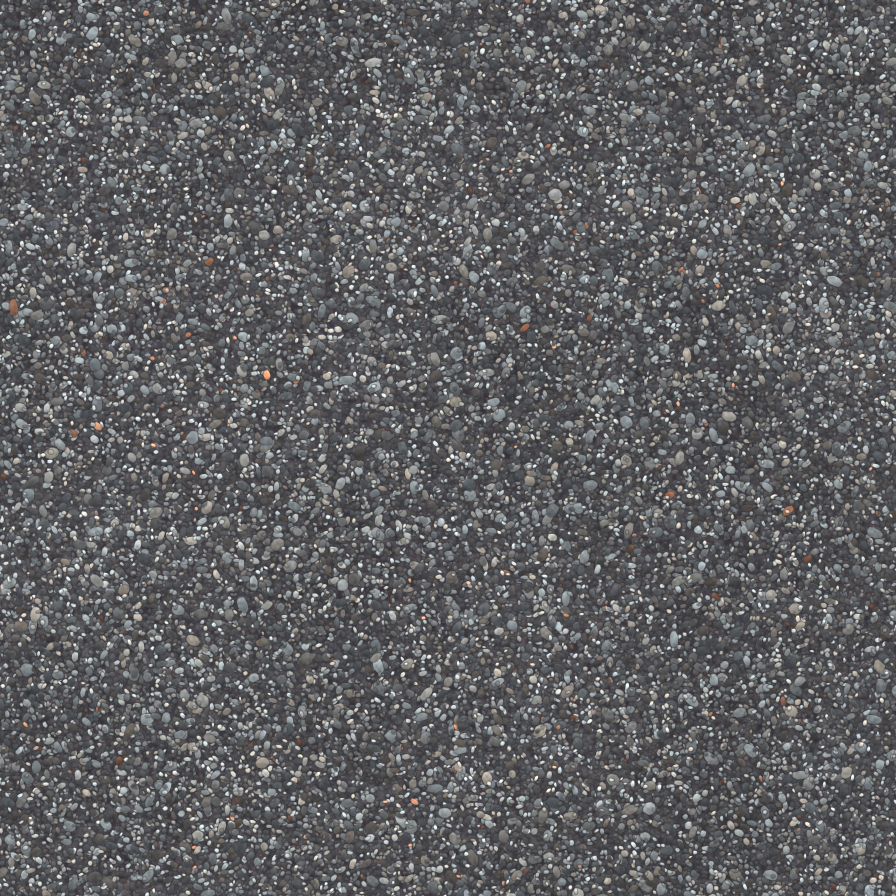
Write a Shadertoy shader that draws this texture.

```glsl
const vec3 GAP_DARK = vec3(0.215, 0.205, 0.225);
const vec3 GAP_LIGHT = vec3(0.37, 0.365, 0.375);
const vec3 STONE_DARK = vec3(0.300, 0.298, 0.308);
const vec3 STONE_PALE = vec3(0.90, 0.915, 0.905);
const vec3 WARM_TINT = vec3(1.07, 1.0, 0.92);
const vec3 COOL_TINT = vec3(0.95, 1.005, 1.03);
const vec3 RUST_TINT = vec3(1.35, 0.92, 0.72);
const float RUST_SHARE = 0.006;
const float EDGE = 0.0010;          // half width of a stone outline
const float SHADOW_WIDTH = 0.0021;
const float SHADOW_STRENGTH = 0.48;
const float GRIT_SCALE = 300.0;
const float GRIT_CONTRAST = 0.24;
const float PATCH_SCALE = 5.0;
const float PATCH_CONTRAST = 0.16;

// Integer hash: three random values per cell and seed
vec3 hash3(vec2 cell, int seed) {
    uvec3 v = uvec3(ivec3(ivec2(cell) + 1000, seed + 17));
    v = v * 1664525u + 1013904223u;
    v.x += v.y * v.z; v.y += v.z * v.x; v.z += v.x * v.y;
    v ^= v >> 16u;
    v.x += v.y * v.z; v.y += v.z * v.x; v.z += v.x * v.y;
    return vec3(v >> 8u) / 16777216.0;
}

float valueNoise(vec2 p, int seed) {
    vec2 cell = floor(p);
    vec2 f = fract(p);
    f = f * f * (3.0 - 2.0 * f);
    float bottom = mix(hash3(cell, seed).x, hash3(cell + vec2(1, 0), seed).x, f.x);
    float top = mix(hash3(cell + vec2(0, 1), seed).x, hash3(cell + vec2(1, 1), seed).x, f.x);
    return mix(bottom, top, f.y);
}

// Chipped stone: a rounded block with two uneven corner cuts
float stoneDistance(vec2 q, float radius, float stretch, float chip) {
    q *= vec2(1.0 / stretch, stretch);
    float block = max(abs(q.x), abs(q.y) * 1.08);
    float cutA = abs(dot(q, vec2(0.76, 0.65))) * mix(0.9, 1.2, chip);
    float cutB = dot(q, vec2(-0.60, 0.80)) * mix(1.25, 0.85, chip);
    float facets = max(block, max(cutA, cutB));
    return mix(facets, length(q), 0.45) - radius;
}

vec3 stoneColor(vec3 pick, float paleLimit, float power) {
    vec3 color = mix(STONE_DARK, STONE_PALE, paleLimit * pow(pick.x, power));
    color *= mix(COOL_TINT, WARM_TINT, pick.y * pick.y);
    return pick.z < RUST_SHARE ? color * RUST_TINT : color;
}

// Scatter one size class of stones over the layers below
vec3 scatterStones(vec3 color, vec2 uv, float count, float density,
                   float paleLimit, float power, int seed) {
    vec2 p = uv * count;
    vec2 home = floor(p);
    for (int y = -1; y <= 1; y++) {
        for (int x = -1; x <= 1; x++) {
            vec2 cell = home + vec2(x, y);
            vec3 place = hash3(cell, seed);
            if (place.z > density) continue;
            vec3 form = hash3(cell, seed + 1);
            vec3 pick = hash3(cell, seed + 2);

            vec2 offset = p - cell - mix(vec2(0.1), vec2(0.9), place.xy);
            float angle = form.x * 6.2832;
            float c = cos(angle), s = sin(angle);
            vec2 q = mat2(c, -s, s, c) * offset;
            float radius = mix(0.27, 0.52, form.y);
            float stretch = mix(1.0, 1.38, form.z);
            float d = stoneDistance(q, radius, stretch, pick.y) / count;

            // Contact shadow, then the stone lit from above
            float shadow = 1.0 - smoothstep(0.0, SHADOW_WIDTH, d);
            color = mix(color, GAP_DARK, SHADOW_STRENGTH * shadow);
            float light = 1.0 + 0.16 * clamp(offset.y / radius, -1.0, 1.0);
            vec3 stone = stoneColor(pick, paleLimit, power) * light;
            color = mix(color, stone, 1.0 - smoothstep(-EDGE, EDGE, d));
        }
    }
    return color;
}

void mainImage(out vec4 fragColor, in vec2 fragCoord) {
    vec2 uv = fragCoord / iResolution.y;
    float grit = valueNoise(uv * GRIT_SCALE, 1);

    // Dark binder under fine, medium and coarse stones
    vec3 color = mix(GAP_DARK, GAP_LIGHT, valueNoise(uv * 190.0, 2));
    color = scatterStones(color, uv, 172.0, 0.85, 1.0, 2.7, 10);
    color = scatterStones(color, uv + 0.37, 112.0, 0.50, 0.75, 2.2, 20);
    color = scatterStones(color, uv + 0.71, 74.0, 0.24, 0.58, 1.5, 30);
    color = scatterStones(color, uv + 0.13, 205.0, 0.13, 1.0, 0.9, 40);

    // Mineral grit and broad uneven wear
    color *= 1.0 + GRIT_CONTRAST * (grit - 0.5);
    float wear = 0.65 * valueNoise(uv * PATCH_SCALE, 3)
               + 0.35 * valueNoise(uv * PATCH_SCALE * 3.1, 4);
    color *= 1.0 + PATCH_CONTRAST * (wear - 0.5);
    fragColor = vec4(clamp(color, 0.0, 1.0), 1.0);
}
```
